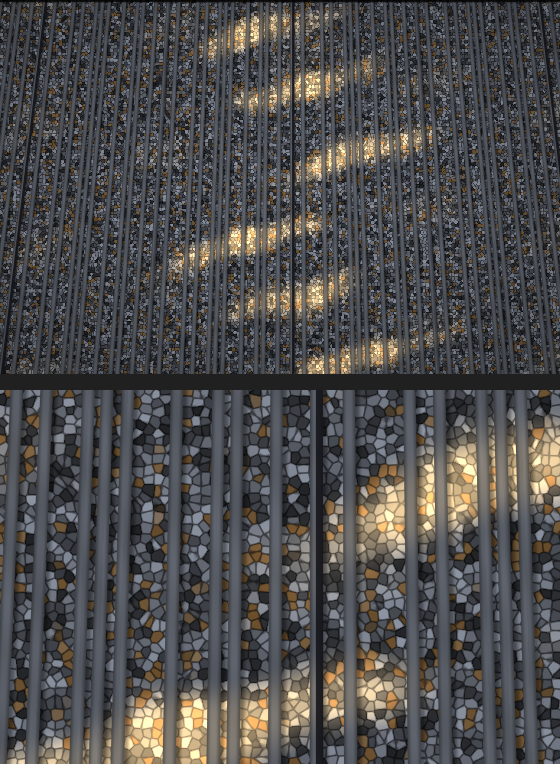
Top: the whole. Bottom: its middle third, enlarged.
A WebGL 1 fragment shader for this texture:

```glsl
precision highp float;
// Ribbed pebble-dash wall panels, seen from slightly below, in dappled evening sun.
uniform vec2 u_resolution;

vec2 hash2(vec2 p) {
  return fract(sin(vec2(dot(p, vec2(127.1, 311.7)), dot(p, vec2(269.5, 183.3)))) * 43758.5453);
}

// Cellular stones: x = distance to the stone border, yz = random tone and tint
vec3 pebbles(vec2 q) {
  vec2 cell = floor(q), stone = vec2(0.0);
  float nearest = 8.0, second = 8.0;
  for (int j = -1; j <= 1; j++) {
    for (int i = -1; i <= 1; i++) {
      vec2 id = cell + vec2(float(i), float(j));
      float d = length(id + 0.1 + 0.8 * hash2(id) - q);
      if (d < nearest) {
        second = nearest;
        nearest = d;
        stone = hash2(id + 37.0);
      } else {
        second = min(second, d);
      }
    }
  }
  return vec3(second - nearest, stone);
}

// Distance to the closest of the eleven unevenly spaced ribs of one panel
float ribDistance(float x) {
  x = fract(x);
  vec4 d = min(abs(x - vec4(0.0, 0.047, 0.1, 0.225)), abs(x - vec4(0.331, 0.379, 0.479, 0.58)));
  d = min(d, abs(x - vec4(0.663, 0.817, 0.893, 1.0)));
  return min(min(d.x, d.y), min(d.z, d.w));
}

// Two stacks of three slanted light patches, with ragged edges
float sunlight(vec2 p) {
  float light = 0.0;
  for (int i = 0; i < 6; i++) {
    float stepDown = mod(float(i), 3.0), stack = floor(float(i) / 3.0);
    vec2 d = p - vec2(0.68 + 0.14 * stepDown - 0.02 * stack, 0.92 - 0.16 * stepDown - 0.56 * stack);
    d.y -= 0.25 * d.x;
    light += exp(-dot(d * d, vec2(24.0, 420.0)));
  }
  float ragged = sin(p.x * 31.0 + 2.0 * sin(p.y * 17.0)) + sin(p.y * 47.0 - p.x * 14.0 + 1.0);
  float faint = sin(p.x * 9.0 + 0.6) * sin(p.y * 19.0 - p.x * 5.0 + 2.0);
  return smoothstep(0.2, 1.05, light + 0.13 * ragged) + 0.12 * smoothstep(0.4, 1.0, faint);
}

void main() {
  vec2 uv = gl_FragCoord.xy / u_resolution;
  vec2 p = gl_FragCoord.xy / u_resolution.y;

  // Ribs fan out downwards from a vertical joint
  float spread = 0.33 * (1.18 - 0.18 * p.y);
  float x = (p.x - 0.781) / spread + 0.58;
  float soft = 0.7 / (u_resolution.y * spread);
  float d = ribDistance(x);
  float rib = 1.0 - smoothstep(0.016 - soft, 0.016 + soft, d);
  float shadow = 1.0 - smoothstep(0.008, 0.024, ribDistance(x - 0.011));

  float sun = sunlight(p);
  vec3 shade = vec3(0.58, 0.61, 0.67);
  vec3 warm = vec3(1.5, 1.3, 0.98);

  // Exposed stones, a few of them ochre
  vec3 stone = pebbles(p * 115.0);
  vec3 albedo = vec3(mix(0.2, 0.9, stone.y));
  albedo = mix(albedo, vec3(0.76, 0.52, 0.24), 0.8 * smoothstep(0.84, 0.9, stone.z));
  albedo *= mix(0.45, 1.0, smoothstep(0.0, 0.3, stone.x));
  albedo = mix(albedo, albedo * 0.6 + 0.28, min(sun, 1.0));
  vec3 color = albedo * mix(shade, warm, sun) * (1.0 - 0.4 * shadow);

  // Smooth rounded ribs with faint streaks, less lit than the stones
  float streak = sin(p.y * 23.0 + floor(x * 20.0) * 2.3) + sin(p.y * 71.0 + x * 40.0);
  float roundness = 1.0 - 0.35 * smoothstep(0.004, 0.018, d);
  vec3 ribColor = (0.57 + 0.02 * streak) * roundness * mix(shade, warm, 0.3 * sun);
  color = mix(color, ribColor, rib);

  // Open joint beside one rib, deeper on every other panel
  float joint = 1.0 - smoothstep(0.009 - soft, 0.009 + soft, abs(fract(x) - 0.588));
  color = mix(color, vec3(0.06, 0.06, 0.08), joint * mix(0.85, 0.25, mod(floor(x), 2.0)));

  // Darker corners and the dark gap along the top
  vec2 c = uv - 0.5;
  color *= 1.06 - 0.6 * dot(c, c);
  color *= 1.0 - 0.85 * smoothstep(0.991, 0.997, uv.y);
  gl_FragColor = vec4(color, 1.0);
}
```
